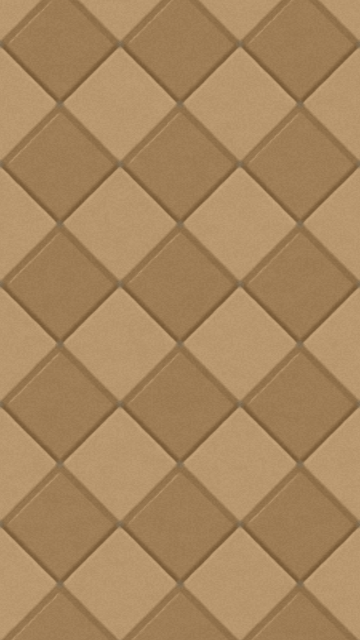
A Shadertoy shader for this pattern:

```glsl
const float TILES_ACROSS = 3.0;
const vec2 TILE_CENTRE = vec2(0.5, -0.035);

const vec3 DARK_CLAY = vec3(0.62, 0.49, 0.335);
const vec3 LIGHT_CLAY = vec3(0.72, 0.59, 0.43);
const vec3 BEVEL = vec3(0.565, 0.44, 0.29);
const vec3 SHADOW = vec3(0.485, 0.365, 0.225);
const vec3 SHEEN = vec3(0.77, 0.64, 0.48);
const vec3 GROUT = vec3(0.52, 0.45, 0.35);

float hash(vec2 p) {
    vec3 h = fract(vec3(p.xyx) * 0.1031);
    h += dot(h, h.yzx + 33.33);
    return fract((h.x + h.y) * h.z);
}

float valueNoise(vec2 p) {
    vec2 i = floor(p);
    vec2 f = fract(p);
    f = f * f * (3.0 - 2.0 * f);
    float low = mix(hash(i), hash(i + vec2(1.0, 0.0)), f.x);
    float high = mix(hash(i + vec2(0.0, 1.0)), hash(i + 1.0), f.x);
    return mix(low, high, f.y);
}

// Soft line of the given half width around a centre
float stripe(float x, float centre, float halfWidth, float blur) {
    return 1.0 - smoothstep(halfWidth - blur, halfWidth + blur, abs(x - centre));
}

// Tile coordinates: x grows to the upper right, y to the upper left
vec3 darkTile(vec2 f, float wear, float blur) {
    vec3 col = DARK_CLAY;
    col = mix(col, BEVEL, 0.75 * smoothstep(0.425, 0.45, f.y));
    col = mix(col, BEVEL, smoothstep(0.425, 0.455, f.x));
    float lowerEdge = max(-f.x, -f.y);
    col = mix(col, SHADOW, smoothstep(0.43, 0.495, lowerEdge));

    // Worn glint along the upper left bevel
    float span = 1.0 - smoothstep(0.38, 0.44, abs(f.x));
    float glint = stripe(f.y, 0.432, 0.011, 0.006 + blur);
    return mix(col, SHEEN, glint * span * (0.2 + 0.5 * wear));
}

vec3 lightTile(vec2 f, float wear, float blur) {
    vec3 col = LIGHT_CLAY;
    float lowerEdge = max(-f.x, -f.y);
    col = mix(col, BEVEL, smoothstep(0.455, 0.5, lowerEdge));

    // Thin lit rim falling into the seam
    float upperEdge = max(f.x, f.y);
    float rim = stripe(upperEdge, 0.463, 0.014, 0.008 + blur);
    col = mix(col, SHEEN, rim * (0.5 + 0.4 * wear) * step(lowerEdge, 0.46));
    return mix(col, SHADOW, smoothstep(0.474, 0.5, upperEdge));
}

void mainImage(out vec4 fragColor, in vec2 fragCoord) {
    vec2 p = fragCoord / iResolution.x * TILES_ACROSS;
    float blur = TILES_ACROSS / iResolution.x;

    // Diagonal grid with slightly uneven edges
    vec2 c = p - TILE_CENTRE;
    vec2 q = vec2(c.x + c.y, c.y - c.x);
    q += 0.005 * (vec2(valueNoise(p * 16.0), valueNoise(p * 16.0 + 40.0)) - 0.5);
    vec2 cell = floor(q + 0.5);
    vec2 f = q - cell;

    float wear = valueNoise(q * vec2(28.0, 75.0) + 90.0);
    bool isDark = mod(cell.x + cell.y, 2.0) < 0.5;
    vec3 col = isDark ? darkTile(f, wear, blur) : lightTile(f, wear, blur);

    // Dusty grout where four corners meet
    float corner = length(abs(f) - 0.5);
    col = mix(col, GROUT, 0.75 * (1.0 - smoothstep(0.01, 0.075, corner)));

    // Tile tone, broad mottling and fine grain
    float tone = 0.008 * (hash(cell + 70.0) - 0.5);
    float mottling = 0.012 * (valueNoise(p * vec2(9.0, 14.0)) - 0.5);
    float grain = 0.035 * (valueNoise(p * vec2(75.0, 95.0) + 20.0) - 0.5);
    fragColor = vec4(col + tone + mottling + grain, 1.0);
}
```
